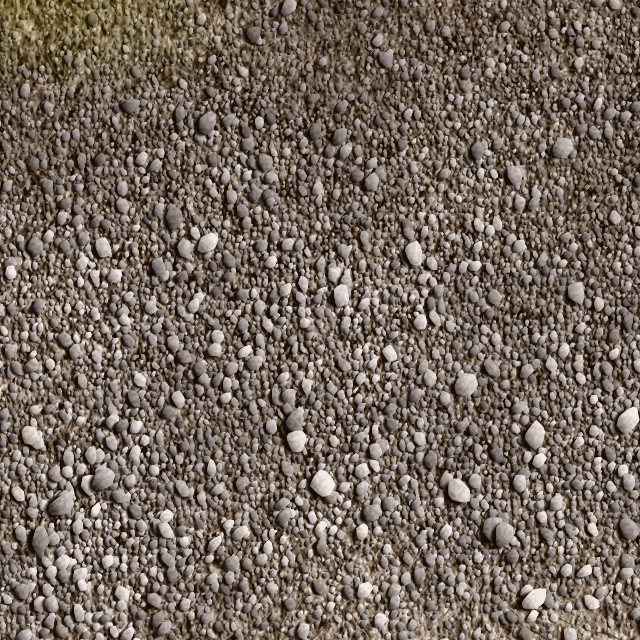
Give the GLSL for this texture, as a WebGL 2 fragment shader.

```glsl
#version 300 es
precision highp float;
// Sunlit gravel slope: angular stones with hard shadows over dry, strawy earth.

uniform vec2 u_resolution;
out vec4 fragColor;

const float TAU = 6.28318;
const vec2 LIGHT_DIR = vec2(0.86, 0.51);      // towards the sun
const vec2 SHADOW_SHIFT = vec2(-0.48, -0.2);  // in stone radii
const vec3 WARMTH = vec3(0.045, 0.0, -0.02);  // offset from neutral grey
const vec3 EARTH_TINT = vec3(0.022, 0.0, -0.045);
const vec3 STONE_TINT = vec3(-0.01, 0.0, 0.01);
const vec3 MOSS_TINT = vec3(0.04, 0.05, -0.05);
const float STONE_DARK = 0.37;
const float STONE_LIGHT = 0.71;
const float RELIEF = 0.2;
const float EDGE_SOFTNESS = 0.0011;
const float STRAW_CELL = 0.032;
const float STRAW_WIDTH = 0.0011;

float hash(vec2 p) {
    return fract(sin(dot(p, vec2(127.1, 311.7))) * 43758.5);
}

float noise(vec2 p) {
    vec2 i = floor(p), f = fract(p);
    f = f * f * (3.0 - 2.0 * f);
    return mix(mix(hash(i), hash(i + vec2(1.0, 0.0)), f.x),
               mix(hash(i + vec2(0.0, 1.0)), hash(i + vec2(1.0, 1.0)), f.x), f.y);
}

mat2 rotation(float a) {
    return mat2(cos(a), sin(a), -sin(a), cos(a));
}

// Share of stones against bare earth: high mid-slope, low at both ends.
float rockiness(vec2 p) {
    float patchiness = 0.65 * noise(p * 6.0 + 3.7) + 0.35 * noise(p * 15.0);
    float slope = smoothstep(-0.05, 0.3, p.y + 0.12 - 0.14 * p.x)
                * (1.0 - smoothstep(0.72, 1.05, p.y - 0.1 * p.x));
    return clamp(slope * (0.45 + 1.1 * patchiness), 0.0, 1.0);
}

// Rounded irregular polygon; 1.0 on its outline.
float stoneOutline(vec2 d, float seed) {
    float facet = 0.0;
    for (int k = 0; k < 6; k++) {
        float fk = float(k);
        float a = (fk + 0.7 * hash(vec2(seed, fk))) * TAU / 6.0;
        float reach = 0.75 + 0.4 * hash(vec2(fk, seed));
        facet = max(facet, dot(d, vec2(cos(a), sin(a))) / reach);
    }
    return mix(facet, length(d), 0.35);
}

// One layer of stones, far rows first so that near ones overlap them.
void scatterStones(vec2 p, float cell, float density, float shade, float lift,
                   float soft, inout float tone, inout float earth) {
    vec2 q = p / cell, base = floor(q);
    for (int j = 1; j >= -1; j--)
    for (int i = -1; i <= 1; i++) {
        vec2 id = base + vec2(float(i), float(j));
        vec2 key = id + cell * 900.0;
        vec2 center = id + 0.5 + 0.7 * (vec2(hash(key), hash(key + 17.3)) - 0.5);
        float rock = rockiness(center * cell);
        if (hash(key + 41.9) > density * mix(0.3, 1.1, rock)) continue;

        float seed = 50.0 * hash(key + 73.1);
        float radius = mix(0.28, 0.5, hash(key + 5.7)) * mix(1.12, 0.82, center.y * cell);
        mat2 turn = rotation(1.7 * (hash(key + 29.4) - 0.4));
        vec2 axes = vec2(mix(0.65, 0.95, hash(key + 88.2)), 1.15);
        vec2 d = (q - center) / radius;
        vec2 shadowPoint = turn * (d - SHADOW_SHIFT) / axes;
        tone *= 1.0 - shade * (1.0 - smoothstep(0.7, 1.2, length(shadowPoint)));

        float outline = stoneOutline(turn * d / axes, seed);
        float blur = soft / (cell * radius);
        float cover = 1.0 - smoothstep(1.0 - blur, 1.0 + blur, outline);
        float lit = dot(d, LIGHT_DIR);
        float face = mix(STONE_DARK, STONE_LIGHT, hash(key + 61.6)) + lift
                   + RELIEF * lit - 0.16 * smoothstep(0.2, 1.0, -lit)
                   + 0.16 * (noise(p * 260.0 + seed) - 0.5);
        tone = mix(tone, face, cover);
        earth = mix(earth, 0.25 * hash(key + 13.8), cover);
    }
}

// Thin dry stalks, mostly where the stones give way.
void scatterStraw(vec2 p, float soft, inout float tone, inout float earth) {
    vec2 q = p / STRAW_CELL, base = floor(q);
    for (int j = -1; j <= 1; j++)
    for (int i = -1; i <= 1; i++)
    for (int k = 0; k < 3; k++) {
        vec2 id = base + vec2(float(i), float(j));
        vec2 key = id + 211.0 + 37.3 * float(k);
        vec2 center = id + vec2(hash(key), hash(key + 9.1));
        if (hash(key + 23.7) > 0.85 - 0.8 * rockiness(center * STRAW_CELL)) continue;
        vec2 d = rotation(2.4 * (hash(key + 51.3) - 0.5)) * (q - center);
        d.x += 0.25 * d.y * d.y;
        float halfLength = mix(0.25, 0.8, hash(key + 67.9));
        float dist = length(vec2(d.x, max(abs(d.y) - halfLength, 0.0))) * STRAW_CELL;
        float cover = 0.65 * (1.0 - smoothstep(STRAW_WIDTH - soft, STRAW_WIDTH + soft, dist));
        tone = mix(tone, mix(0.1, 0.74, hash(key + 79.5)), cover);
        earth = mix(earth, 1.0, cover);
    }
}

void main() {
    vec2 p = gl_FragCoord.xy / u_resolution.y;
    float soft = max(EDGE_SOFTNESS, 0.6 / u_resolution.y);

    // Fibrous earth
    vec2 bent = p + 0.012 * vec2(noise(p * 25.0), noise(p * 25.0 + 9.0));
    float fibres = 0.65 * (noise(bent * vec2(240.0, 95.0)) - 0.5)
                 + 0.4 * (noise(bent * vec2(330.0, 260.0)) - 0.5);
    float tone = mix(0.43, 0.3, rockiness(p)) + fibres + 0.2 * (noise(p * 30.0) - 0.5);
    float earth = 1.0;

    // Stones from grit to cobbles
    scatterStones(p, 0.0095, 0.85, 0.62, -0.02, soft, tone, earth);
    scatterStraw(p, soft, tone, earth);
    scatterStones(p, 0.0145, 0.68, 0.75, 0.0, soft, tone, earth);
    float nearness = 1.0 - smoothstep(0.35, 0.95, p.y);
    scatterStones(p, 0.023, 0.32, 0.85, 0.06 * nearness, soft, tone, earth);
    scatterStones(p, 0.037, 0.09, 0.92, 0.1 * nearness, soft, tone, earth);

    // Broad light and colour
    tone *= 0.92 + 0.24 * noise(p * 5.0 + 1.3) - 0.14 * smoothstep(0.65, 1.0, p.y);
    float moss = smoothstep(0.83, 1.0, p.y) * (1.0 - smoothstep(0.1, 0.45, p.x));
    vec3 color = vec3(clamp(tone, 0.04, 0.92)) + WARMTH
               + mix(STONE_TINT, EARTH_TINT, earth) + MOSS_TINT * moss;
    fragColor = vec4(clamp(color, 0.0, 1.0), 1.0);
}
```
